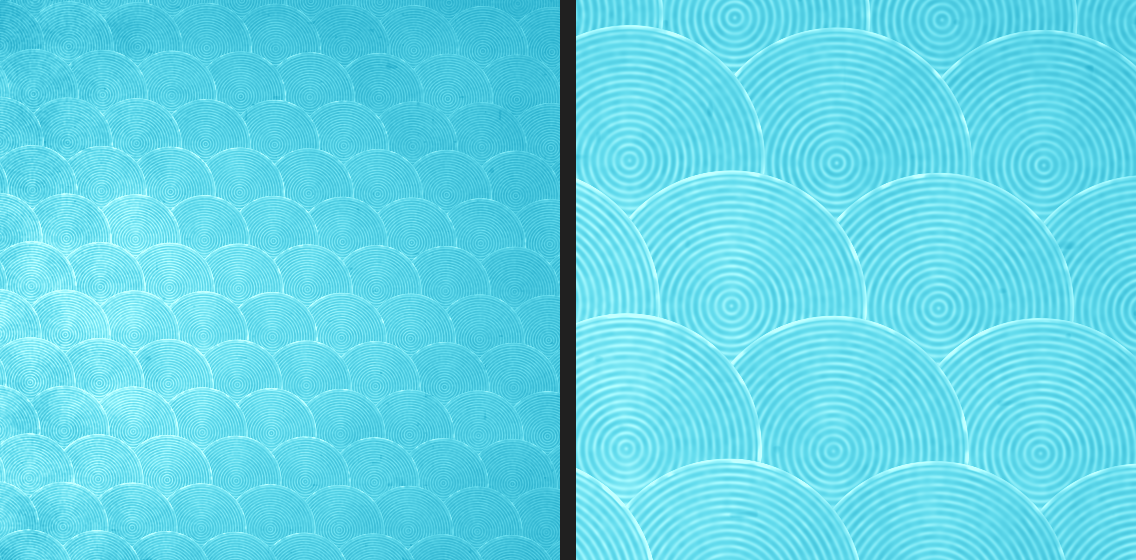
Left: the whole. Right: its middle third, enlarged.
Write a WebGL 1 fragment shader that draws this pattern.

```glsl
precision highp float;
// Aqua foil of overlapping fish scales, each engraved with concentric rings.

uniform vec2 u_resolution;

const vec2 PITCH = vec2(0.1233, 0.0858);   // scale spacing: across, down
const vec2 ANCHOR = vec2(0.060, 0.832);    // centre of one scale
const float TILT = 0.0115;                 // slight turn of the whole sheet
const float RADIUS = 0.0807;
const float RINGS = 17.0;
const float RIM_WIDTH = 0.0026;
const float TAU = 6.2831853;

const vec3 DEEP = vec3(0.23, 0.74, 0.84);
const vec3 AQUA = vec3(0.39, 0.86, 0.93);
const vec3 GLINT = vec3(0.61, 0.96, 0.99);

float hash(vec2 p) {
  vec3 q = fract(vec3(p.xyx) * 0.1031);
  q += dot(q, q.yzx + 33.33);
  return fract((q.x + q.y) * q.z);
}

float noise(vec2 p) {
  vec2 i = floor(p);
  vec2 f = fract(p);
  f = f * f * (3.0 - 2.0 * f);
  float low = mix(hash(i), hash(i + vec2(1.0, 0.0)), f.x);
  float high = mix(hash(i + vec2(0.0, 1.0)), hash(i + 1.0), f.x);
  return mix(low, high, f.y);
}

float fbm(vec2 p) {
  float sum = 0.0;
  float gain = 0.5;
  for (int i = 0; i < 4; i++) {
    sum += gain * noise(p);
    p = p * 2.03 + 17.1;
    gain *= 0.5;
  }
  return sum;
}

// Broad glow falling off from the lower left, dimmed along the top
float sheetLight(vec2 uv) {
  vec2 d = (uv - vec2(0.20, 0.40)) / vec2(0.62, 0.50);
  float top = smoothstep(0.88, 1.0, uv.y);
  return 1.5 * exp(-dot(d, d)) - 0.12 * top;
}

// Relief of one scale: broken rings, chipped rim and a fan-shaped sheen
float scaleTone(vec2 d, vec2 cell, float light, float pixel) {
  float r = length(d);
  float vary = hash(cell + 40.0);
  float wear = noise(d * 45.0 + cell * 7.3);
  float chips = noise(d * 150.0 + cell * 3.7);

  float spacing = RADIUS / RINGS;
  float fade = 1.0 - smoothstep(0.5, 1.0, pixel / spacing);
  float wave = cos(TAU * r / spacing);
  float rings = (wave + 0.25 * (wave * wave - 0.5)) * fade;
  float ringGain = (0.30 + 0.17 * light) * (0.3 + 0.5 * wear + 0.65 * chips + 0.2 * vary);

  float inset = abs(RADIUS - 0.5 * RIM_WIDTH - r);
  float rim = 1.0 - smoothstep(0.2 * RIM_WIDTH, 0.5 * RIM_WIDTH + pixel, inset);
  float flash = smoothstep(0.45, 0.85, chips) * smoothstep(0.25, 0.65, wear);
  float rimGain = (0.40 + 0.55 * light) * (0.35 + 1.0 * chips + 0.7 * flash);

  float upright = abs(d.y) / max(r, 0.001);
  float fan = (pow(upright, 6.0) - 0.35) * smoothstep(0.0, 0.02, r);
  float sheen = 0.24 * light * fan + 0.16 * (vary - 0.5);

  return rings * ringGain + rim * rimGain + sheen;
}

// Paints back to front: lower rows and left neighbours lie on top
float scalesTone(vec2 p, float light, float pixel) {
  float tone = 0.0;
  float baseRow = floor(p.y / PITCH.y);
  for (int j = 0; j < 2; j++) {
    float row = baseRow + 1.0 - float(j);
    float stagger = 0.5 * mod(row, 2.0);
    float baseColumn = floor(p.x / PITCH.x - stagger);
    for (int i = 0; i < 2; i++) {
      float column = baseColumn + 1.0 - float(i);
      vec2 d = p - vec2(column + stagger, row) * PITCH;
      float cover = 1.0 - smoothstep(-0.5 * pixel, 0.5 * pixel, length(d) - RADIUS);
      vec2 cell = vec2(column, row) + 50.0;
      tone = mix(tone, scaleTone(d, cell, light, pixel), cover);
    }
  }
  return tone;
}

// Cloudy stains toward the left edge, grain and sparse dark specks
float wearTone(vec2 uv) {
  float left = 1.0 - smoothstep(0.0, 0.45, uv.x);
  float stains = (fbm(uv * 14.0) - 0.47) * (0.4 + 1.2 * left);
  float grain = (noise(uv * 260.0) - 0.5) * (0.30 + 0.40 * left);
  float specks = smoothstep(0.93, 1.0, noise(uv * 75.0 + 9.0));
  return stains + grain - 0.6 * specks;
}

vec3 foilColor(float tone) {
  vec3 color = mix(DEEP, AQUA, clamp(tone, -0.4, 1.0));
  return color + (GLINT - AQUA) * clamp(tone - 1.0, 0.0, 1.7);
}

void main() {
  vec2 uv = gl_FragCoord.xy / u_resolution.y;
  float pixel = 1.0 / u_resolution.y;
  vec2 o = uv - ANCHOR;
  float c = cos(TILT);
  float s = sin(TILT);
  vec2 p = vec2(c * o.x - s * o.y, s * o.x + c * o.y);
  float light = sheetLight(uv);
  float tone = light + scalesTone(p, light, pixel) + wearTone(uv);
  gl_FragColor = vec4(clamp(foilColor(tone), 0.0, 1.0), 1.0);
}
```
